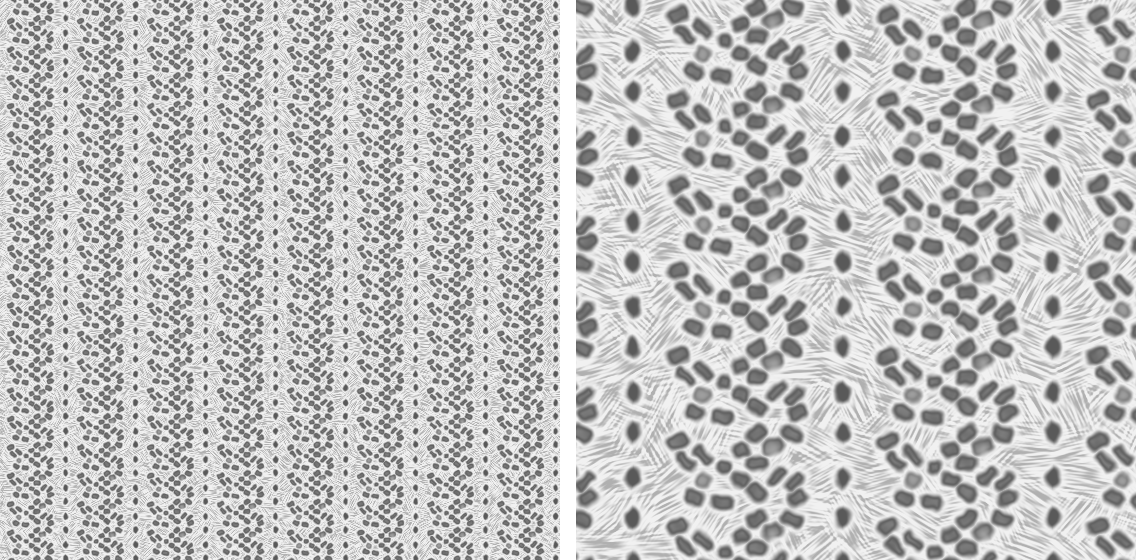
Left, the full canvas; right, a detail of the centre.
Reproduce this texture procedurally as a three.js fragment shader.

```glsl
varying vec2 vUv;

const vec2 REPEATS = vec2(8.0, 19.7);
const vec2 PHASE = vec2(0.9375, 0.064);
const vec2 TILE = vec2(144.0, 58.5);     // motif units in one repeat
const float EDGE_SOFTNESS = 2.3;
const float EDGE_WOBBLE = 2.0;
const float RIM_WIDTH = 6.5;
const float PATCH_SIZE = 25.0;           // area sharing one thread direction
const vec2 THREAD_SIZE = vec2(19.0, 2.0);
const float THREAD_TURN = 1.15;
const vec3 CLOTH = vec3(0.945);
const vec3 THREAD_SHADOW = vec3(0.69);
const vec3 HOLE_DARK = vec3(0.35);
const vec3 HOLE_MID = vec3(0.48);
const vec3 HOLE_LIGHT = vec3(0.62);

vec2 hash2(vec2 p) {
  vec3 h = fract(p.xyx * vec3(0.1031, 0.1030, 0.0973));
  h += dot(h, h.yzx + 33.33);
  return fract((h.xx + h.yz) * h.zy) * 2.0 - 1.0;
}

float cornerValue(vec2 cell, vec2 f, vec2 corner) {
  vec2 gradient = normalize(hash2(cell + corner) + 0.0001);
  return dot(gradient, f - corner);
}

float gradientNoise(vec2 p) {
  vec2 cell = floor(p);
  vec2 f = p - cell;
  vec2 u = f * f * f * (f * (f * 6.0 - 15.0) + 10.0);
  float low = mix(cornerValue(cell, f, vec2(0.0)), cornerValue(cell, f, vec2(1.0, 0.0)), u.x);
  float high = mix(cornerValue(cell, f, vec2(0.0, 1.0)), cornerValue(cell, f, vec2(1.0)), u.x);
  return mix(low, high, u.y);
}

vec2 rotate(vec2 p, float angle) {
  float c = cos(angle), s = sin(angle);
  return vec2(c * p.x + s * p.y, c * p.y - s * p.x);
}

// Shortest offset to a point in the repeating tile
vec2 tileOffset(vec2 p, vec2 center) {
  vec2 d = p - center;
  return d - TILE * floor(d / TILE + 0.5);
}

float hole(vec2 p, vec2 center, vec2 halfSize, float angle) {
  vec2 q = abs(rotate(tileOffset(p, center), angle));
  float radius = 0.85 * min(halfSize.x, halfSize.y);
  q -= halfSize - radius;
  return length(max(q, 0.0)) + min(max(q.x, q.y), 0.0) - radius;
}

float laceHoles(vec2 p) {
  float d = 1000.0;
  // Diamond lattice
  for (int i = 0; i < 3; i++) {
    for (int j = 0; j < 3; j++) {
      float a = float(i), b = float(j);
      if (j == 2 && i > 0) continue;
      vec2 center = vec2(63.0, -24.0) + a * vec2(11.0, 11.5) + b * vec2(11.0, -8.5);
      vec2 halfSize = vec2(4.9, 4.5) + vec2(1.2, 0.4) * min(a + b, 2.0);
      d = min(d, hole(p, center, halfSize, 0.3 * (a - b)));
    }
  }
  // Fans of slanted holes on both sides
  for (int i = 0; i < 2; i++) {
    float side = float(i) * 2.0 - 1.0;
    for (int k = 0; k < 2; k++) {
      float outer = float(k);
      vec2 slat = vec2(73.5 + side * (25.5 + 12.0 * outer), -23.0 - 7.0 * side - 4.0 * outer);
      d = min(d, hole(p, slat, vec2(8.0, 3.8), 0.78 * side));
    }
    d = min(d, hole(p, vec2(70.0 + 39.0 * side, -3.5 + 2.5 * side), vec2(7.6, 5.2), -0.45 * side));
    d = min(d, hole(p, vec2(77.5 + 35.5 * side, -45.0), vec2(7.0, 5.2), 0.45 * side));
  }
  d = min(d, hole(p, vec2(48.0, -33.0), vec2(5.4, 4.9), -0.5));
  return min(d, hole(p, vec2(61.0, -48.0), vec2(7.6, 5.0), -0.2));
}

// Pointed oval where two circles overlap
float eyelet(vec2 p, vec2 center) {
  vec2 q = abs(tileOffset(p, center));
  return length(q + vec2(2.8, 0.0)) - 7.8;
}

// Uneven pairs of eyelets between the lace bands
float eyelets(vec2 p) {
  return min(eyelet(p, vec2(0.0)), eyelet(p, vec2(0.0, -31.0)));
}

// Crossing threads, blended from patches with differing directions
float threads(vec2 p) {
  vec2 grid = p / PATCH_SIZE;
  float sum = 0.0, power = 0.0;
  for (int y = -1; y <= 1; y++) {
    for (int x = -1; x <= 1; x++) {
      vec2 id = floor(grid) + vec2(float(x), float(y));
      vec2 offset = grid - id - 0.5 - 0.3 * hash2(id);
      float weight = exp(-4.0 * dot(offset, offset));
      float angle = THREAD_TURN * hash2(id + 71.0).x;
      vec2 along = rotate(offset * PATCH_SIZE, angle) / THREAD_SIZE;
      sum += weight * gradientNoise(along + id * 17.3);
      power += weight * weight;
    }
  }
  return smoothstep(-0.26, 0.38, sum * inversesqrt(power));
}

float glow(vec2 p, vec2 center) {
  vec2 d = tileOffset(p, center);
  return exp(-dot(d, d) / 24.0);
}

void main() {
  vec2 p = (vUv * REPEATS - PHASE) * TILE;
  vec2 wobble = vec2(gradientNoise(p / 8.0), gradientNoise(p / 8.0 + 43.0));
  vec2 q = p + EDGE_WOBBLE * wobble;
  float lace = laceHoles(q);
  float d = min(lace, eyelets(q));

  // Cloth with a smooth bright rim around each opening
  float loose = mix(0.15, 1.0, smoothstep(2.0, RIM_WIDTH, d));
  vec3 color = mix(CLOTH, THREAD_SHADOW, loose * threads(p));

  // Openings with paler lace interiors
  float depth = (1.0 - smoothstep(-4.2, -0.8, lace)) * (0.85 + 0.6 * wobble.x);
  vec3 inside = mix(HOLE_DARK, HOLE_MID, depth);
  float pale = glow(q, vec2(96.0, -12.0)) + glow(q, vec2(48.0, -33.0));
  inside = mix(inside, HOLE_LIGHT, min(pale, 1.0));
  float opening = 1.0 - smoothstep(-EDGE_SOFTNESS, EDGE_SOFTNESS, d);
  gl_FragColor = vec4(mix(color, inside, opening), 1.0);
}
```
